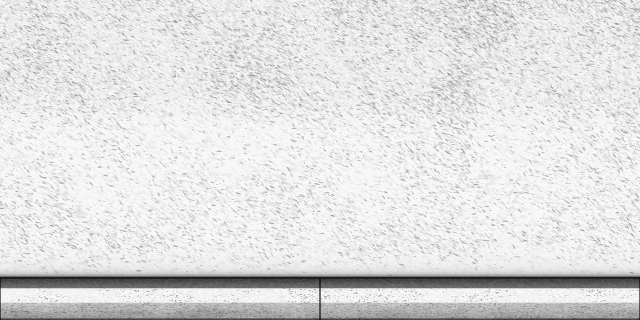
Reproduce this texture procedurally as a Shadertoy shader.

```glsl
// A pale plaster wall above a moulded skirting board, in greys.
// Scattered slanted flecks and stretched noise mottle the wall; stacked
// bands with soft shading, fine grain and repeated joints form the skirting.

#define WALL_TONE 0.982
#define FLECK_DARK 0.27
#define FLECK_SIZE 0.0085
#define FLECK_ANGLE -0.5
#define GRAIN_DARK 0.10
#define RAIL_TOP 0.132
#define LEDGE_TOP 0.099
#define BASE_TOP 0.054
#define JOINT_WIDTH 0.0022

float hash(vec2 cell) {
    uvec2 q = uvec2(ivec2(floor(cell))) * uvec2(1597u, 3812u);
    uint n = (q.x ^ (q.y + 7919u)) * 747796u + q.y * 2891u;
    n = (n ^ (n >> 15)) * 73244475u;
    n = (n ^ (n >> 13)) * 22695477u;
    n ^= n >> 16;
    return float(n & 65535u) / 65535.0;
}

float noise(vec2 p) {
    vec2 i = floor(p), f = fract(p);
    f = f * f * (3.0 - 2.0 * f);
    return mix(mix(hash(i), hash(i + vec2(1, 0)), f.x),
               mix(hash(i + vec2(0, 1)), hash(i + vec2(1, 1)), f.x), f.y);
}

float fbm(vec2 p) {
    float sum = 0.0, amp = 0.5;
    for (int k = 0; k < 4; k++) {
        sum += amp * noise(p);
        p = p * 2.03 + 17.3;
        amp *= 0.5;
    }
    return sum / 0.9375;
}

vec2 turn(vec2 p, float a) {
    float c = cos(a), s = sin(a);
    return vec2(c * p.x + s * p.y, c * p.y - s * p.x);
}

// Jittered soft ellipses, one per cell, each with its own slant and weight.
float flecks(vec2 p, float size, float seed, float amount) {
    vec2 g = p / size, home = floor(g);
    float ink = 0.0;
    for (int j = -1; j <= 1; j++)
    for (int i = -1; i <= 1; i++) {
        vec2 cell = home + vec2(i, j), id = cell + seed;
        vec2 jitter = vec2(hash(id + 31.0), hash(id + 73.0));
        float slant = FLECK_ANGLE + 1.1 * (hash(id + 157.0) - 0.5);
        vec2 d = turn(g - cell - jitter, slant);
        d /= vec2(0.55 + 0.4 * hash(id + 211.0), 0.24);
        float weight = hash(id + 307.0) * step(hash(id + 401.0), amount);
        ink = max(ink, weight * (1.0 - smoothstep(0.3, 1.15, length(d))));
    }
    return ink;
}

float wall(vec2 p) {
    // Mottling is dense high up, sparse at mid height, patchy lower down.
    float upper = smoothstep(0.58, 0.74, p.y);
    float side = smoothstep(0.9, 1.7, p.x) * smoothstep(0.3, 0.5, p.y);
    float low = 1.0 - smoothstep(0.30, 0.48, p.y);
    float patches = smoothstep(0.32, 0.68, fbm(p * vec2(7.0, 5.0) + 40.0));
    float cover = 0.22 + 0.26 * upper + 0.14 * side + 0.10 * low;
    cover *= (0.45 + 0.9 * patches) * smoothstep(0.13, 0.25, p.y);

    float ink = flecks(p, FLECK_SIZE * 1.5, 900.0, cover);
    ink = max(ink, 0.8 * flecks(p + 0.37, FLECK_SIZE, 2100.0, cover * 1.1));

    vec2 q = turn(p, FLECK_ANGLE);
    float streak = noise(q * vec2(90.0, 230.0) + 500.0);
    float fine = noise(q * vec2(190.0, 400.0) + 900.0);
    float tone = WALL_TONE - FLECK_DARK * ink;
    tone -= GRAIN_DARK * smoothstep(0.45, 0.95, streak) * (0.35 + 1.3 * cover);
    tone -= 0.05 * fine * (0.5 + upper);

    // Contact shade gathers above the rail.
    float h = max(p.y - RAIL_TOP, 0.0);
    return tone * (1.0 - 0.68 * exp(-h / 0.0075) - 0.10 * exp(-h / 0.035));
}

float skirting(vec2 p, float aa) {
    float grain = noise(p * vec2(170.0, 330.0) + 60.0);
    float speck = smoothstep(0.62, 0.95, noise(p * vec2(210.0, 380.0) + 300.0));
    float wear = fbm(p * vec2(14.0, 45.0) + 12.0);

    float rail = mix(0.43, 0.24, smoothstep(LEDGE_TOP, RAIL_TOP, p.y));
    rail += 0.09 * (grain - 0.5);
    float ledge = 0.985 - 0.26 * speck * smoothstep(0.3, 0.65, wear);
    ledge -= 0.06 * grain;
    float base = mix(0.61, 0.75, smoothstep(0.0, BASE_TOP, p.y));
    base += 0.12 * (grain - 0.5) + 0.14 * (wear - 0.5) - 0.13 * speck;

    float tone = mix(base, ledge, smoothstep(-aa, aa, p.y - BASE_TOP));
    tone = mix(tone, rail, smoothstep(-aa, aa, p.y - LEDGE_TOP));

    // Dark joints at each unit of length, and a line along the floor.
    float joint = abs(fract(p.x + 0.5) - 0.5);
    tone *= 1.0 - 0.75 * (1.0 - smoothstep(JOINT_WIDTH - aa, JOINT_WIDTH + aa, joint));
    return tone * mix(0.45, 1.0, smoothstep(0.003, 0.003 + 2.0 * aa, p.y));
}

void mainImage(out vec4 fragColor, in vec2 fragCoord) {
    vec2 p = fragCoord / iResolution.y;
    float aa = 0.6 / iResolution.y;
    float tone = mix(skirting(p, aa), wall(p), smoothstep(-aa, aa, p.y - RAIL_TOP));
    float lip = abs(p.y - RAIL_TOP);
    tone *= 1.0 - 0.6 * (1.0 - smoothstep(0.001, 0.005, lip));
    fragColor = vec4(vec3(clamp(tone, 0.0, 1.0)), 1.0);
}
```
